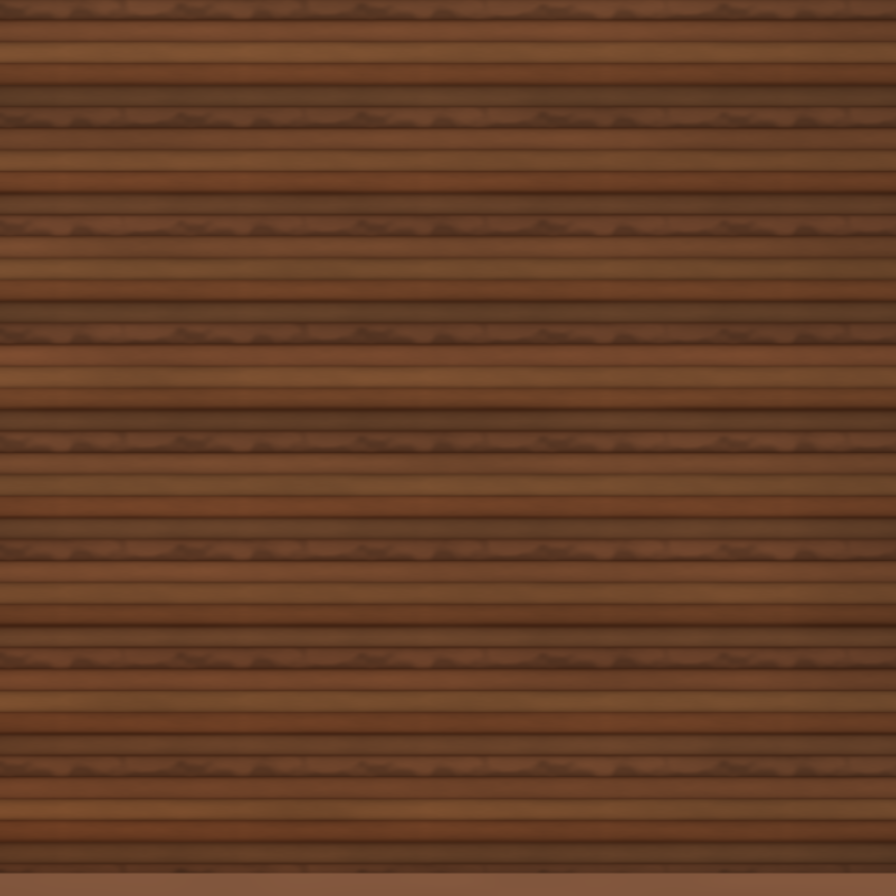
Write a WebGL 2 fragment shader that draws this texture.

```glsl
#version 300 es
precision highp float;
// Stacked horizontal wooden slats: five tinted slats form a group that repeats
// down the canvas. Soft dark seams divide them, stretched noise gives the grain,
// and a pale plain ledge closes the bottom edge.
uniform vec2 u_resolution;
out vec4 outColor;

const float SLATS = 5.0;             // slats in one group
const float GROUP_HEIGHT = 0.1207;
const float GROUP_TOP = 0.9052;      // height of one heavy seam
const float TILES_ACROSS = 4.95;     // repeats of the grain across
const float SEAM_WIDTH = 0.0018;
const float HEAVY_SEAM_WIDTH = 0.0026;
const float LEDGE_HEIGHT = 0.0255;
const float GRAIN = 0.09;
const float WEAR = 0.20;

const vec3 SLAT_TINTS[5] = vec3[5](
  vec3(0.394, 0.254, 0.162),         // grey brown
  vec3(0.392, 0.247, 0.161),         // worn brown
  vec3(0.432, 0.268, 0.168),         // rose brown
  vec3(0.446, 0.292, 0.177),         // golden brown
  vec3(0.423, 0.252, 0.149));        // red brown
const float SEAM_STRENGTH[5] = float[5](0.90, 0.62, 0.70, 0.48, 0.48);
const vec3 SEAM_COLOR = vec3(0.235, 0.120, 0.060);
const vec3 LEDGE_COLOR = vec3(0.510, 0.340, 0.240);

float hash(vec2 p) {
  return fract(sin(dot(p, vec2(127.1, 311.7))) * 43758.5453);
}

// Value noise whose x axis wraps after wrapX cells.
float noise(vec2 p, float wrapX) {
  vec2 cell = floor(p);
  vec2 t = fract(p);
  t = t * t * (3.0 - 2.0 * t);
  float x0 = mod(cell.x, wrapX);
  float x1 = mod(cell.x + 1.0, wrapX);
  float low = mix(hash(vec2(x0, cell.y)), hash(vec2(x1, cell.y)), t.x);
  float high = mix(hash(vec2(x0, cell.y + 1.0)), hash(vec2(x1, cell.y + 1.0)), t.x);
  return mix(low, high, t.y);
}

// Long streaks plus short flecks, centred on zero.
float woodGrain(vec2 p) {
  float sum = 0.0;
  float weight = 0.5;
  vec2 cells = vec2(5.0, 2.0);
  for (int i = 0; i < 4; i++) {
    sum += weight * (noise(p * cells, cells.x) - 0.5);
    cells *= 2.0;
    weight *= 0.65;
  }
  return sum;
}

void main() {
  vec2 uv = gl_FragCoord.xy / u_resolution;
  float pixel = 1.0 / u_resolution.y;
  float slatHeight = GROUP_HEIGHT / SLATS;

  // Slat coordinates: down runs from 0 at the top to 1 at the bottom of a slat.
  float depth = (GROUP_TOP - uv.y) / slatHeight;
  float down = fract(depth);
  float kind = mod(floor(depth), SLATS);
  float group = floor(depth / SLATS);
  float tileX = uv.x * TILES_ACROSS;

  // Rounded slat face, with slight tone changes between groups.
  vec3 color = SLAT_TINTS[int(kind)];
  color *= 0.92 + 0.11 * sqrt(sin(3.14159265 * down));
  color *= 1.0 + 0.07 * (hash(vec2(kind, group)) - 0.5);
  color.r += 0.018 * (hash(vec2(group, kind + 9.0)) - 0.5);

  // Grain repeats with each group; a slow layer drifts over the whole canvas.
  color *= 1.0 + GRAIN * woodGrain(vec2(tileX, down + kind * 7.0));
  color *= 1.0 + 0.10 * (noise(vec2(uv.x * 6.0, depth * 0.8 + 40.0), 64.0) - 0.5);

  // Small blurred stains gather along the lower half of the worn slat.
  float stain = noise(vec2(tileX * 9.0, down * 2.0 + 17.0), 9.0) * 0.55
              + noise(vec2(tileX * 19.0, down * 3.0 + 31.0), 19.0) * 0.25
              + noise(vec2(uv.x * 30.0, group * 4.0 + down), 64.0) * 0.20;
  stain = smoothstep(0.35, 0.85, stain + 0.5 * (down - 0.45));
  float worn = 1.0 - step(0.5, abs(kind - 1.0));
  color *= 1.0 + worn * (0.03 - WEAR * stain);

  // Faint upright joins between the grain repeats.
  float join = abs(fract(tileX - 0.85) - 0.5) / TILES_ACROSS;
  color *= 1.0 + 0.015 * (1.0 - smoothstep(0.002, 0.012, join));

  // Seams: a dark core inside a wider soft shadow.
  float seamIndex = floor(depth + 0.5);
  int seamKind = int(mod(seamIndex, SLATS));
  float seamDistance = abs(depth - seamIndex) * slatHeight;
  float width = seamKind == 0 ? HEAVY_SEAM_WIDTH : SEAM_WIDTH;
  width = max(width * (0.85 + 0.4 * hash(vec2(seamIndex, 5.0))), pixel * 0.75);
  float strength = SEAM_STRENGTH[seamKind] * (0.75 + 0.25 * hash(vec2(seamIndex, 2.0)));
  strength *= 0.85 + 0.25 * noise(vec2(uv.x * 14.0, seamIndex), 64.0);
  float core = exp(-pow(seamDistance / width, 2.0));
  float shadow = exp(-pow(seamDistance / (width * 2.7), 2.0));
  color = mix(color, SEAM_COLOR, clamp(strength * (0.58 * core + 0.30 * shadow), 0.0, 1.0));

  // Broad light: warmer at the lower left, darker toward the right edge.
  color *= 1.0 - 0.07 * smoothstep(0.7, 1.0, uv.x);
  color *= mix(vec3(1.0), vec3(1.0, 0.95, 0.90), smoothstep(0.5, 0.0, uv.y) * (1.0 - uv.x));

  // Plain ledge, with a shadow cast on the slats just above it.
  float aboveLedge = max(uv.y - LEDGE_HEIGHT, 0.0);
  color *= 1.0 - 0.22 * exp(-aboveLedge / 0.008);
  vec3 ledge = LEDGE_COLOR * (0.98 + 0.04 * noise(vec2(uv.x * 12.0, uv.y * 60.0), 64.0));
  float edge = max(0.0018, pixel);
  color = mix(ledge, color, smoothstep(-edge, edge, uv.y - LEDGE_HEIGHT));

  outColor = vec4(color, 1.0);
}
```
